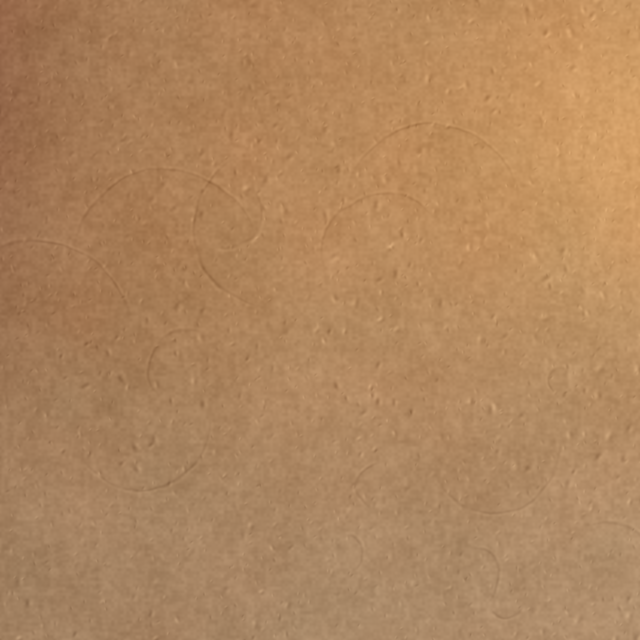
A Shadertoy shader for this texture:

```glsl
// Warm tan paper under a soft side light, with fine grain, specks and faint curved fibres.

float hash(vec2 p) {
    vec3 q = fract(vec3(p.xyx) * 0.1031);
    q += dot(q, q.yzx + 33.33);
    return fract((q.x + q.y) * q.z);
}

float noise(vec2 p) {
    vec2 cell = floor(p), f = fract(p);
    f = f * f * (3.0 - 2.0 * f);
    return mix(mix(hash(cell), hash(cell + vec2(1, 0)), f.x),
               mix(hash(cell + vec2(0, 1)), hash(cell + vec2(1, 1)), f.x), f.y);
}

float fbm(vec2 p) {
    float sum = 0.0, amp = 0.5;
    for (int i = 0; i < 4; i++) {
        sum += amp * (noise(p) - 0.5);
        p = mat2(1.6, 1.2, -1.2, 1.6) * p + 17.3;
        amp *= 0.5;
    }
    return sum;
}

// Broad light: warm at the upper right, dull red at the upper left, greyer below.
vec3 lighting(vec2 uv) {
    vec3 top = mix(vec3(0.63, 0.46, 0.315), vec3(0.73, 0.55, 0.365), uv.x);
    vec3 bottom = mix(vec3(0.625, 0.495, 0.37), vec3(0.69, 0.555, 0.42), uv.x);
    vec3 col = mix(bottom, top, smoothstep(0.0, 0.8, uv.y));
    vec2 glow = (uv - vec2(1.04, 0.78)) / vec2(0.36, 0.27);
    col += vec3(0.105, 0.08, 0.045) * exp(-dot(glow, glow));
    vec2 centre = (uv - vec2(0.45, 0.6)) / vec2(0.35, 0.3);
    col += vec3(0.022, 0.017, 0.008) * exp(-dot(centre, centre));
    float edge = exp(-uv.x * 9.0) * smoothstep(0.2, 0.9, uv.y);
    return col - vec3(0.055, 0.06, 0.03) * edge;
}

// Small raised grains: a bright or dark fleck with an opposite shadow beside it.
float specks(vec2 uv, float scale, float density) {
    vec2 p = uv * scale, base = floor(p);
    float sum = 0.0;
    for (int y = -1; y <= 1; y++)
    for (int x = -1; x <= 1; x++) {
        vec2 cell = base + vec2(x, y);
        float present = step(hash(cell + 5.7), density);
        vec2 d = p - cell - vec2(hash(cell + 21.1), hash(cell + 48.9));
        float a = 0.5 + 1.6 * hash(cell + 73.0);
        d = mat2(cos(a), -sin(a), sin(a), cos(a)) * d;
        d *= vec2(4.5, 8.0) * (0.8 + 0.6 * hash(cell + 91.0));
        float tone = hash(cell + 130.0) < 0.5 ? 1.0 : -1.0;
        float fleck = exp(-dot(d, d));
        d.y += 1.5;
        sum += present * tone * (fleck - 0.6 * exp(-dot(d, d)));
    }
    return sum;
}

// Thin embossed arcs, each a dark line with a lighter lower rim.
float fibres(vec2 uv) {
    float sum = 0.0;
    vec2 p = uv + 0.018 * vec2(fbm(uv * 14.0), fbm(uv * 14.0 + 40.0));
    for (int i = 0; i < 15; i++) {
        float k = float(i);
        vec2 centre = vec2(hash(vec2(k, 3.0)), 0.7 * hash(vec2(k, 8.0)));
        float radius = mix(0.02, 0.2, pow(hash(vec2(k, 14.0)), 2.0));
        float a = 6.2832 * hash(vec2(k, 27.0));
        vec2 d = p - centre;
        float facing = dot(d, vec2(cos(a), sin(a))) / max(length(d), 0.001);
        float span = smoothstep(0.1, 0.75, facing);
        float off = (length(d) - radius) / 0.0024;
        float rim = off - 1.8;
        sum += span * (0.5 * exp(-rim * rim) - exp(-off * off));
    }
    return sum * (0.35 + 0.9 * noise(uv * 45.0));
}

void mainImage(out vec4 fragColor, in vec2 fragCoord) {
    vec2 uv = fragCoord / iResolution.xy;
    vec3 col = lighting(uv);

    // Cloudy stains, in brightness and slightly in hue
    col += 0.055 * fbm(uv * 4.0 + 3.0);
    col += 0.05 * fbm(uv * 17.0 + 9.0);
    col += vec3(0.022, -0.008, -0.012) * fbm(uv * 8.0 + 60.0);

    // Paper grain with a faint horizontal and vertical weave
    float grain = 0.034 * (noise(uv * 210.0) - 0.5) + 0.036 * (noise(uv * 110.0 + 31.0) - 0.5);
    grain += 0.022 * (noise(uv * vec2(60.0, 190.0)) - 0.5);
    grain += 0.022 * (noise(uv * vec2(170.0, 45.0) + 77.0) - 0.5);
    col += grain * vec3(1.0, 0.98, 0.92);

    // Surface flecks come and go in patches
    float patches = smoothstep(0.25, 0.75, noise(uv * 7.0 + 12.0));
    float relief = 0.07 * specks(uv, 36.0, 0.28) * (0.4 + 0.8 * patches);
    relief += 0.045 * specks(uv + 0.37, 62.0, 0.3);
    relief += 0.045 * fibres(uv);
    col += relief * vec3(1.0, 0.97, 0.85);

    fragColor = vec4(clamp(col, 0.0, 1.0), 1.0);
}
```
